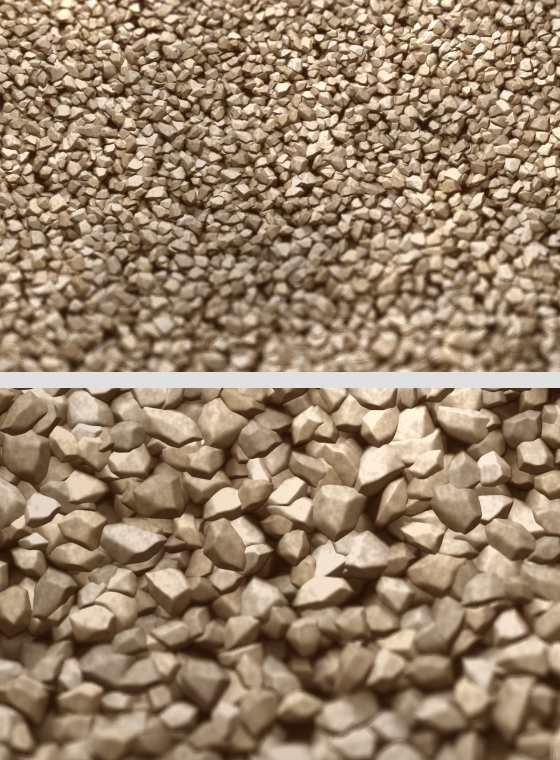
Top: the whole. Bottom: its middle third, enlarged.
A Shadertoy shader for this texture:

```glsl
// A bed of angular beige gravel seen in perspective with a shallow depth of field.

vec3 hash3(vec2 p) {
    vec3 a = fract(p.xyx * vec3(0.1031, 0.1030, 0.0973));
    a += dot(a, a.yxz + 33.33);
    return fract((a.xxy + a.yzz) * a.zyx);
}

float gradientNoise(vec2 p) {
    vec2 i = floor(p), f = p - i;
    vec2 u = f * f * (3.0 - 2.0 * f);
    vec2 a = hash3(i).xy - 0.5;
    vec2 b = hash3(i + vec2(1, 0)).xy - 0.5;
    vec2 c = hash3(i + vec2(0, 1)).xy - 0.5;
    vec2 d = hash3(i + vec2(1, 1)).xy - 0.5;
    return 2.0 * mix(mix(dot(a, f), dot(b, f - vec2(1, 0)), u.x),
                     mix(dot(c, f - vec2(0, 1)), dot(d, f - vec2(1, 1)), u.x), u.y);
}

// Faceted stone as a soft minimum of planes: xy = slope, z = height
vec3 stone(vec2 l, vec2 seed) {
    vec2 tilt = (seed - 0.5) * 0.9;
    float top = 0.5 + dot(l, tilt);
    float weight = exp(-14.0 * top);
    vec3 sum = vec3(tilt, 1.0) * weight;
    for (int k = 0; k < 7; k++) {
        float r = fract(seed.x * 7.3 + float(k) * 0.618);
        float s = fract(seed.y * 9.7 + float(k) * 0.377);
        float angle = 0.8976 * (float(k) + 0.7 * r);
        vec2 dir = vec2(cos(angle), sin(angle));
        float steep = 0.8 + 1.7 * s;
        float side = (0.78 + 0.24 * r - dot(l, dir)) * steep;
        weight = exp(-14.0 * side);
        sum += vec3(-dir * steep, 1.0) * weight;
    }
    return vec3(sum.xy / sum.z, -log(sum.z) / 14.0);
}

// Colour of the pile at ground position q, one stone per cell and layer
vec3 gravel(vec2 q) {
    float height = -1.0, albedo = 0.7, warmth = 0.0;
    vec2 slope = vec2(0);
    for (int layer = 0; layer < 3; layer++) {
        vec2 shifted = q + float(layer) * vec2(0.37, 0.61);
        vec2 home = floor(shifted);
        for (int n = 0; n < 9; n++) {
            vec2 cell = home + vec2(n % 3 - 1, n / 3 - 1);
            vec3 place = hash3(cell + float(layer) * 37.0 + 200.0);
            vec3 kind = hash3(cell + float(layer) * 53.0 + 411.0);
            float turn = (place.z - 0.5) * 2.6;
            mat2 spin = mat2(cos(turn), sin(turn), -sin(turn), cos(turn));
            float size = 0.4 + 0.3 * kind.x * kind.x;
            float stretch = 1.02 + 0.28 * fract(place.x * 17.0);
            vec2 aspect = vec2(stretch, 1.0 / stretch);
            vec2 l = spin * (shifted - cell - 0.1 - 0.8 * place.xy) / (aspect * size);
            if (dot(l, l) > 2.2) continue;

            vec3 s = stone(l, fract(kind.yz * 13.0 + place.yx));
            if (s.z < 0.0) s.z *= 4.0;
            float z = s.z * size + 0.4 * kind.y - 0.27 * float(layer);
            if (z > height) {
                height = z;
                slope = (s.xy / aspect) * spin;
                albedo = 0.74 + 0.42 * kind.z;
                warmth = place.y;
            }
        }
    }

    // Rough surface, light from behind, darkness in the gaps
    float grit = gradientNoise(q * 5.0) + 0.7 * gradientNoise(q * 11.0);
    vec3 normal = normalize(vec3(-slope, 1.0));
    float light = max(dot(normal, normalize(vec3(-0.15, 0.62, 0.75))), 0.0);
    float open = mix(0.12, 1.0, smoothstep(-0.5, 0.35, height));
    float tone = albedo * open * (0.22 + 0.9 * light) * (1.0 + 0.22 * grit);
    tone = clamp(tone, 0.0, 1.06);

    vec3 ramp = pow(vec3(tone), vec3(1.0, 1.1, 1.3));
    vec3 color = mix(vec3(0.13, 0.06, 0.02), vec3(0.92, 0.85, 0.76), ramp);
    return color * mix(vec3(0.99, 1.0, 1.03), vec3(1.02, 0.99, 0.94), warmth);
}

// Conformal perspective: stones shrink towards a distant point above
vec2 ground(vec2 p) {
    vec2 d = p - vec2(0.75, 3.0);
    return vec2(atan(d.x, -d.y), -log(length(d))) / 0.015;
}

void mainImage(out vec4 fragColor, in vec2 fragCoord) {
    vec2 p = fragCoord / iResolution.y;

    // Lens blur grows in front of and behind the focus band
    float focus = p.y + 0.04 * sin(p.x * 4.0);
    float blur = 0.019 * max(0.55 - focus, 0.0) + 0.018 * max(focus - 0.78, 0.0);
    blur = max(blur, 0.65 / iResolution.y);

    vec3 color = vec3(0);
    for (int i = 0; i < 12; i++) {
        float a = float(i) * 2.39996;
        float r = blur * sqrt((float(i) + 0.5) / 12.0);
        color += gravel(ground(p + r * vec2(cos(a), sin(a)))) / 12.0;
    }

    // Broad mounds, a shaded hollow and a paler far edge
    float mounds = 1.0 + 0.22 * gradientNoise(p * vec2(3.0, 4.5) + 7.0);
    vec2 hollow = (p - vec2(0.52, 0.26)) / vec2(0.3, 0.16);
    mounds -= 0.2 * exp(-dot(hollow, hollow));
    mounds += 0.1 * smoothstep(0.75, 1.0, p.y);
    fragColor = vec4(color * mounds, 1.0);
}
```
